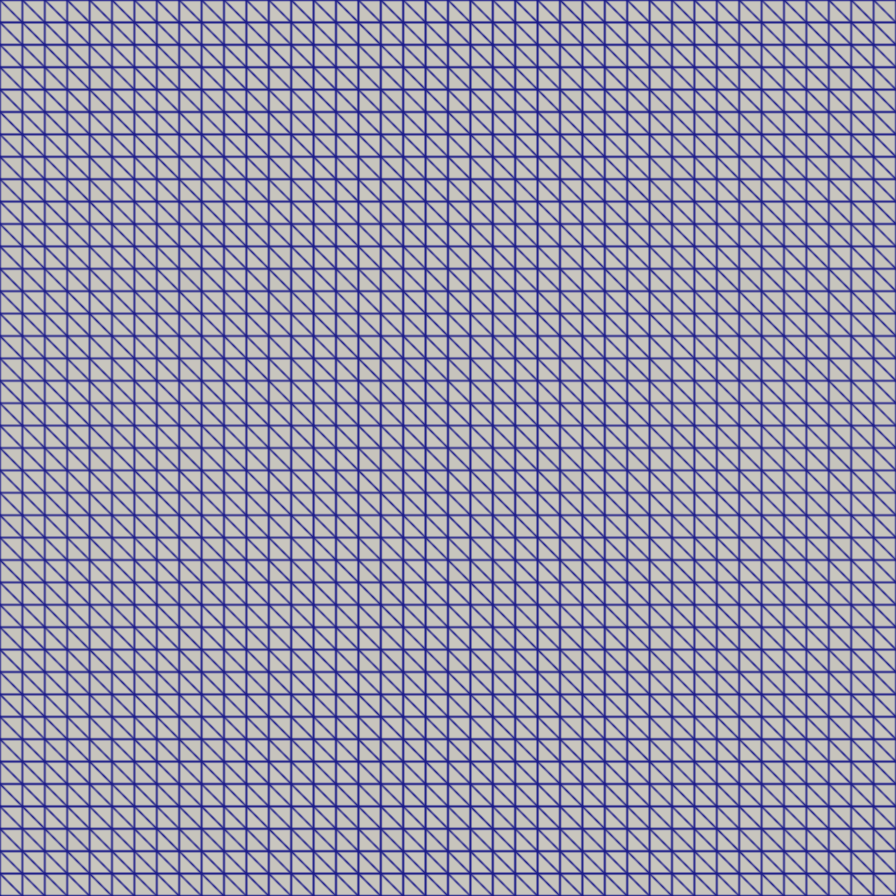
Give the GLSL for this pattern, as a WebGL 1 fragment shader.

```glsl
precision highp float;

// A 40 by 40 lattice of fine blue lines on warm grey: every square cell is
// split by a falling diagonal. Lines are soft-edged distances to integers,
// with slow fading across the sheet and slight wear from cell to cell.

uniform vec2 u_resolution;

const float CELLS = 40.0;
const float STRAIGHT_WIDTH = 0.092;  // widths as a fraction of a cell
const float DIAGONAL_WIDTH = 0.078;
const float SOFTNESS = 0.054;
const float TAU = 6.2831853;
const vec3 PAPER = vec3(0.782, 0.772, 0.742);
const vec3 INK = vec3(0.10, 0.10, 0.535);

float hash(vec2 p) {
    vec3 q = fract(vec3(p.xyx) * 0.1031);
    q += dot(q, q.yzx + 33.33);
    return fract((q.x + q.y) * q.z);
}

// Distance to the nearest whole number.
float gridDistance(float x) {
    return abs(fract(x + 0.5) - 0.5);
}

float stroke(float distanceToLine, float width, float soft) {
    float halfWidth = 0.5 * width;
    return 1.0 - smoothstep(halfWidth - soft, halfWidth + soft, distanceToLine);
}

// Ink strength that swells and fades once across the canvas.
float slowFade(float position, float darkest) {
    return 0.91 + 0.09 * cos(TAU * (position - darkest));
}

// Fine broken texture along a diagonal, varying from cell to cell.
float beadedInk(vec2 grid) {
    float wear = hash(floor(grid));
    float along = 0.5 * (grid.x - grid.y);
    return 0.92 + 0.08 * cos(TAU * (3.0 * along + 0.3 * wear)) - 0.06 * wear;
}

void main() {
    float side = min(u_resolution.x, u_resolution.y);
    vec2 uv = gl_FragCoord.xy / side;
    vec2 grid = uv * CELLS;
    float soft = max(SOFTNESS, 0.7 * CELLS / side);

    // Straight lines: verticals darkest mid-sheet, horizontals at its ends.
    float vertical = stroke(gridDistance(grid.x), STRAIGHT_WIDTH, soft);
    float horizontal = stroke(gridDistance(grid.y), STRAIGHT_WIDTH, soft);
    vertical *= slowFade(uv.x, 0.5);
    horizontal *= slowFade(uv.y, 0.0);

    // Falling diagonals run through the lattice nodes.
    float diagonalDistance = gridDistance(grid.x + grid.y) * 0.70711;
    float diagonal = stroke(diagonalDistance, DIAGONAL_WIDTH, soft);
    diagonal *= beadedInk(grid);

    // Overlapping strokes build up into darker nodes.
    float clearPaper = (1.0 - vertical) * (1.0 - horizontal) * (1.0 - diagonal);
    vec3 paper = PAPER + 0.012 * (hash(floor(grid) + 71.0) - 0.5);
    gl_FragColor = vec4(mix(INK, paper, clearPaper), 1.0);
}
```
